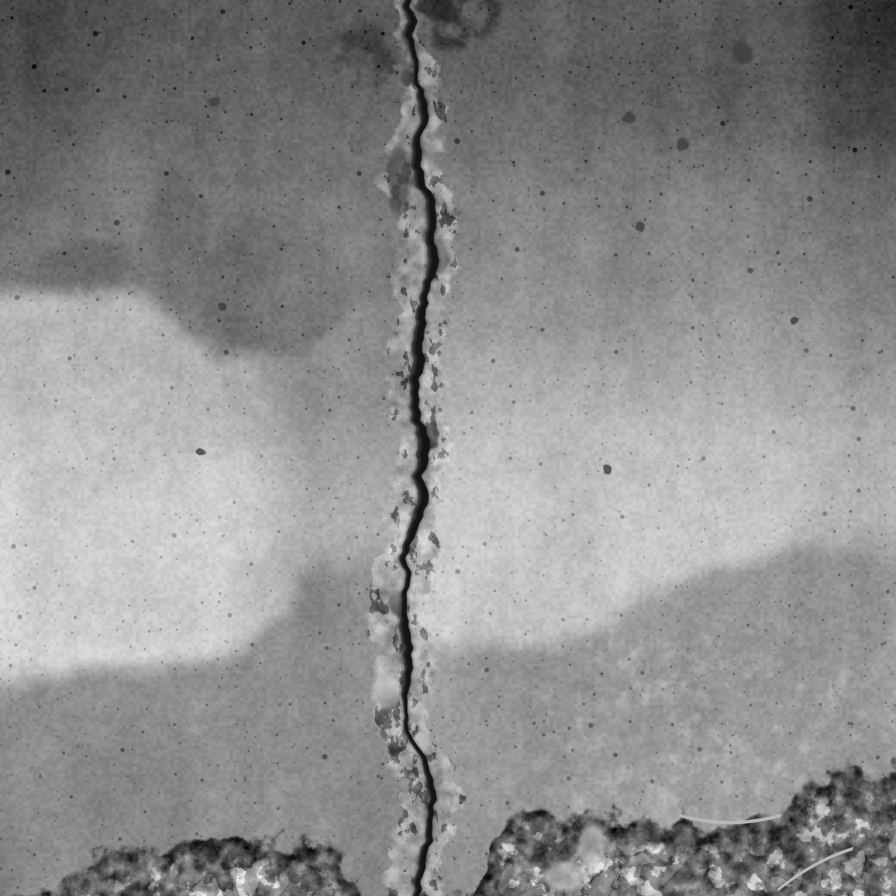
A Shadertoy shader for this texture:

```glsl
#define CRACK_WIDTH 0.0046
#define SPALL_WIDTH 0.031
#define LIT_TONE 0.80
#define DAMP_TONE 0.53
#define GRAIN 0.07
#define STREAKS 0.09
#define PORE_DENSITY 0.22
#define PORE_DEPTH 0.22
#define EDGE_WARP 0.045

// Crack centre, evenly spaced from bottom to top
const float crackPath[17] = float[17](.464, .478, .48, .457, .453, .449, .452, .47,
  .47, .466, .465, .478, .484, .467, .471, .462, .451);
// Large pits: centre, radius
const vec3 pits[9] = vec3[9](vec3(.238, .888, .007), vec3(.704, .866, .008),
  vec3(.762, .838, .008), vec3(.714, .746, .006), vec3(.245, .657, .005),
  vec3(.887, .643, .005), vec3(.678, .474, .006), vec3(.222, .496, .005),
  vec3(.83, .943, .013));
// Wedged stones: centre, radius, tone
const vec4 stones[6] = vec4[6](vec4(.488, .711, .017, .48), vec4(.479, .512, .012, .35),
  vec4(.443, .326, .015, .42), vec4(.433, .231, .02, .66), vec4(.47, .17, .013, .7),
  vec4(.457, .912, .009, .22));

float hash(vec2 p) {
  vec3 q = fract(vec3(p.xyx) * .1031);
  q += dot(q, q.yzx + 33.33);
  return fract((q.x + q.y) * q.z);
}

float noise(vec2 p) {
  vec2 i = floor(p), f = fract(p);
  f = f * f * (3. - 2. * f);
  return mix(mix(hash(i), hash(i + vec2(1, 0)), f.x),
    mix(hash(i + vec2(0, 1)), hash(i + 1.), f.x), f.y);
}

// Fractal noise centred on zero
float fbm(vec2 p) {
  float sum = -.48, amp = .5;
  for (int i = 0; i < 5; i++) {
    sum += amp * noise(p);
    p = mat2(1.6, 1.2, -1.2, 1.6) * p + 7.3;
    amp *= .5;
  }
  return sum;
}

// Distance to the cell border, random cell value
vec2 cells(vec2 p) {
  float near = 9., next = 9., id = 0.;
  for (int k = 0; k < 9; k++) {
    vec2 c = floor(p) + vec2(k % 3 - 1, k / 3 - 1);
    float d = length(p - c - vec2(hash(c), hash(c + 41.)));
    next = min(next, max(d, near));
    if (d < near) { near = d; id = hash(c + 17.); }
  }
  return vec2(next - near, id);
}

float blob(vec2 p, vec2 centre, vec2 radius) {
  return 1. - smoothstep(.7, 1.15, length((p - centre) / radius));
}

float crackX(float y) {
  float t = clamp(y, 0., .9999) * 16.;
  int i = int(t);
  return mix(crackPath[i], crackPath[i + 1], smoothstep(0., 1., fract(t)))
    + .008 * (noise(vec2(y * 45., 3)) - .5) + .004 * (noise(vec2(y * 130., 8)) - .5);
}

float pores(vec2 p, float count, float aa) {
  vec2 c = floor(p * count);
  float r = mix(.03, .1, pow(hash(c + 13.), 3.)), soft = aa * count;
  float d = length(fract(p * count) - .25 - .5 * vec2(hash(c + 5.), hash(c + 9.)));
  return step(hash(c), PORE_DENSITY) * (1. - smoothstep(r - soft, r + 1.5 * soft, d));
}

// Damp and sunlit zones of the wall
float wallTone(vec2 p, float side) {
  vec2 w = p + EDGE_WARP * vec2(fbm(p * 17.), fbm(p * 17. + 31.));
  float x = w.x, y = w.y;
  float stain = max(blob(w, vec2(.3, .67), vec2(.1, .085)),
    max(blob(w, vec2(.195, .74), vec2(.045, .07)), blob(w, vec2(.11, .7), vec2(.07, .03))));
  float upper = mix(.49, .34, smoothstep(.68, 1., y)) - .06 * smoothstep(.2, 0., x) - .06 * stain;
  float left = LIT_TONE - .12 * smoothstep(.4, .66, y) - .15 * smoothstep(.24, .36, x);
  float topEdge = .67 - .07 * smoothstep(.15, .25, x) + .06 * smoothstep(.34, .4, x);
  left = mix(left, upper, smoothstep(-.018, .018, y - topEdge));
  float lowEdge = .235 + .13 * x + .08 * smoothstep(.27, .36, x);
  left = mix(left, DAMP_TONE, smoothstep(.025, -.025, y - lowEdge));

  float right = mix(LIT_TONE - .03, .51, smoothstep(.42, .76, y));
  right = mix(right, .37, smoothstep(.72, .96, y)) - .08 * smoothstep(.82, 1., x);
  right -= .07 * smoothstep(.8, .86, y) * smoothstep(.75, .98, x);
  float rise = .275 + .11 * smoothstep(.5, .95, x);
  right = mix(right, DAMP_TONE + .06, smoothstep(.025, -.02, y - rise));
  return mix(left, right, smoothstep(-.025, .025, side));
}

// Mossy rim, leaves and pale crumbs below it
float litter(vec2 p, float depth) {
  vec2 leaf = cells(p * 42. + 2.5 * fbm(p * 30.));
  float crumb = fbm(p * 95.), inner = smoothstep(.005, .05, depth);
  float tone = .25 + .13 * inner + .75 * crumb;
  float leafy = inner * step(.5, leaf.y) * smoothstep(.02, .2, leaf.x);
  tone = mix(tone, .15 + .5 * leaf.y + .4 * crumb, leafy * .8);
  tone += .3 * inner * smoothstep(.06, .2, fbm(p * 75. + 9.));
  float pale = max(blob(p, vec2(.66, .055), vec2(.016, .026)), blob(p, vec2(.63, .022), vec2(.025, .018)));
  return mix(tone, .7 + .2 * crumb, pale * .8);
}

void mainImage(out vec4 fragColor, in vec2 fragCoord) {
  vec2 p = fragCoord / iResolution.xy;
  float aa = .8 / iResolution.y, side = p.x - crackX(p.y), rough = fbm(p * 55.);
  vec2 ragged = p + .014 * vec2(rough, fbm(p * 55. + 19.));

  // Weathered concrete
  float tone = wallTone(p, side) + STREAKS * fbm(p * vec2(26, 3)) + .1 * fbm(p * 9.);
  tone += GRAIN * (rough + noise(p * 260.) - .5);
  tone += .25 * max(fbm(p * 85.), 0.) * smoothstep(.36, .25, p.y) * smoothstep(.48, .65, p.x);
  tone -= PORE_DEPTH * max(pores(p, 34., aa), max(pores(p + .37, 61., aa), .7 * pores(p + .71, 95., aa)));
  float soot = max(blob(ragged, vec2(.51, .985), vec2(.05, .04)), .6 * blob(ragged, vec2(.405, .935), vec2(.04)));
  tone -= .2 * soot * smoothstep(-.18, .12, fbm(p * 32.));
  for (int i = 0; i < 9; i++)
    tone = mix(tone, .24, .8 * blob(ragged, pits[i].xy, pits[i].zz));

  // Broken edge and wedged stones
  float spall = SPALL_WIDTH * (.98 + 1.1 * fbm(vec2(p.y * 28., step(0., side) * 9.)));
  spall *= .4 + .6 * smoothstep(1., .82, p.y);
  float broken = smoothstep(.003, -.004, abs(side + .002) + .035 * rough - spall);
  float chips = fbm(p * vec2(95, 65) + 3.);
  float rubble = mix(tone, .7, .55) + .55 * fbm(p * 80.) - .3 * smoothstep(.1, .19, chips);
  tone = mix(tone, rubble, broken * .9);
  tone = mix(tone, .27, .7 * blob(ragged, vec2(.446, .8), vec2(.015, .04)));
  for (int i = 0; i < 6; i++) {
    vec4 s = stones[i];
    float shade = s.w + 4. * dot(p - s.xy, vec2(-1, 1)) + .3 * rough;
    tone = mix(tone, shade, .9 * blob(ragged, s.xy, s.z * vec2(.85, 1.1)));
  }

  // Crack with a soft shadow
  float width = CRACK_WIDTH * (.4 + 1.1 * noise(vec2(p.y * 34., 2))) * mix(.6, 1., smoothstep(.1, .5, p.y));
  float gap = abs(side) - width;
  tone *= 1. - .25 * smoothstep(.005, 0., gap);
  tone = mix(tone, .08 + .16 * smoothstep(0., -width, side), smoothstep(1.5 * aa, -aa, gap));

  // Ground cover and straw
  float top = .068 * smoothstep(.03, .16, p.x) * smoothstep(.425, .36, p.x) - .01;
  top += .105 * smoothstep(.52, .57, p.x) - .018 * smoothstep(.66, .74, p.x) + .06 * smoothstep(.82, .95, p.x);
  float depth = top - p.y + .06 * fbm(p * 38.);
  tone = mix(tone, litter(p, depth), smoothstep(-.006, .006, depth));
  vec2 s = p - vec2(.815, .082), t = p - vec2(.91, .035);
  float straw = max(abs(s.y - 2.5 * s.x * s.x), abs(s.x) - .055);
  straw = min(straw, max(abs(t.y - .55 * t.x + 3. * t.x * t.x), abs(t.x) - .04));
  tone = mix(tone, .72, 1. - smoothstep(.001, .001 + 2. * aa, straw));

  fragColor = vec4(vec3(clamp(tone, 0., 1.)), 1);
}
```
